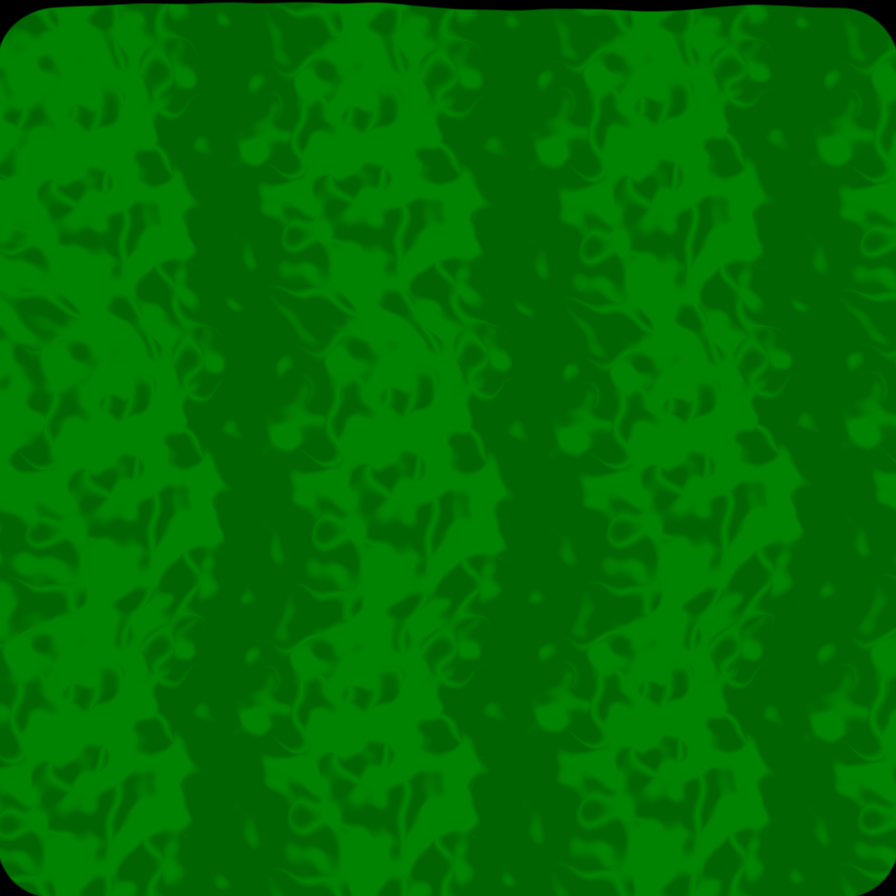
Give the GLSL for this texture, as a WebGL 1 fragment shader.

```glsl
precision highp float;
// Soft mottled green camouflage in loosely repeating tiles, with a black rim and rounded corners.

uniform vec2 u_resolution;

#define TILE 0.322         // size of one repeat
#define CELLS 6.0          // noise cells per repeat
#define DRIFT 0.035        // sideways shift between rows
#define FINE 0.6           // strength of the small spots
#define COLUMN 0.21        // light and dark columns
#define BIAS -0.08         // balance of dark to light
#define SOFT 0.15          // blur of the blob edges
#define WORM 0.13          // thickness of thin light strands
#define CORNER 0.062       // corner radius
#define DARK vec3(0.0, 0.397, 0.0)
#define LIGHT vec3(0.0, 0.512, 0.0)

const float TAU = 6.2831853;

// Unit gradient at a lattice point, repeating every "period" cells
vec2 gradient(vec2 cell, float period, float seed) {
  cell = mod(cell, period) + seed;
  float angle = TAU * fract(sin(dot(cell, vec2(127.1, 311.7))) * 43758.55);
  return vec2(cos(angle), sin(angle));
}

// Periodic gradient noise, about -0.7 to 0.7
float noise(vec2 p, float period, float seed) {
  vec2 i = floor(p);
  vec2 f = p - i;
  vec2 u = f * f * f * (f * (f * 6.0 - 15.0) + 10.0);
  vec2 e = vec2(1.0, 0.0);
  float a = dot(gradient(i, period, seed), f);
  float b = dot(gradient(i + e.xy, period, seed), f - e.xy);
  float c = dot(gradient(i + e.yx, period, seed), f - e.yx);
  float d = dot(gradient(i + e.xx, period, seed), f - e.xx);
  return mix(mix(a, b, u.x), mix(c, d, u.x), u.y);
}

// Positive in light patches, negative in dark ones
float camouflage(vec2 uv) {
  // Shift the middle row and bend the tiles a little
  vec2 bend = vec2(noise(uv * 4.0, 64.0, 3.0), noise(uv * 4.0, 64.0, 9.0));
  float middleRow = smoothstep(0.27, 0.35, uv.y) - smoothstep(0.61, 0.69, uv.y);
  vec2 tile = (uv - vec2(DRIFT * middleRow, 0.0) + 0.02 * bend) / TILE;
  vec2 p = tile * CELLS;

  // Broad blobs with small spots and holes
  float column = cos(TAU * (tile.x - 0.3));
  float blobs = noise(p, CELLS, 17.0)
              + FINE * noise(p * 2.0 + 0.37, CELLS * 2.0, 41.0)
              + COLUMN * column + BIAS;

  // A lighter margin along the left edge
  blobs += 0.4 * exp(-uv.x / 0.045) * smoothstep(0.1, 0.5, uv.y);

  // Thin strands, fading out in the darkest columns
  float ridge = abs(noise(p * 1.2 / 1.2 + 0.61, CELLS, 73.0));
  float strands = WORM - 1.8 * ridge - 0.25 * (1.0 - smoothstep(-0.9, 0.1, column));
  return max(blobs, strands);
}

// Signed distance to the rounded sheet, with a wavy top edge
float sheet(vec2 uv) {
  float top = 0.989 + 0.012 * noise(vec2(uv.x * 5.0, 0.4), 64.0, 5.0)
            + 0.003 * noise(vec2(uv.x * 16.0, 0.7), 64.0, 8.0);
  vec2 center = vec2(0.5, 0.5 * top);
  vec2 halfSize = vec2(0.503, 0.5 * top + 0.002);
  // The lower side runs just past the canvas
  vec2 q = abs(uv - center) - halfSize + CORNER;
  return length(max(q, 0.0)) + min(max(q.x, q.y), 0.0) - CORNER;
}

void main() {
  vec2 uv = gl_FragCoord.xy / u_resolution;
  float light = smoothstep(-SOFT, SOFT, camouflage(uv));
  vec3 color = mix(DARK, LIGHT, light);

  // Cut the sheet out of the black ground
  float edge = max(0.0015, 0.75 / u_resolution.y);
  color *= 1.0 - smoothstep(-edge, edge, sheet(uv));
  gl_FragColor = vec4(color, 1.0);
}
```
